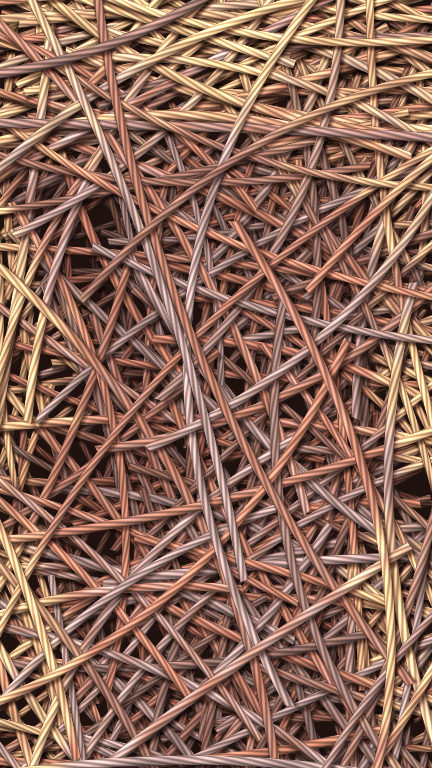
This texture is drawn by a Shadertoy shader. Its source:

```glsl
#define WIRES 520
#define RADIUS 0.0102
#define LONG_HALF 0.78
#define SHORT_HALF 0.28
#define BEND 0.85
#define STRANDS 5.5
#define TWIST 1.1
#define SHADOW 0.42
#define DROP 0.009
#define DEPTH_FADE 0.62
#define EXPOSURE 1.12

const vec2 TO_LIGHT = vec2(-0.5, 0.86);
const vec3 COPPER = vec3(0.86, 0.57, 0.47);
const vec3 MAUVE = vec3(0.78, 0.65, 0.63);
const vec3 BROWN = vec3(0.58, 0.43, 0.39);
const vec3 GOLD = vec3(1.08, 0.87, 0.64);
const vec3 GAP = vec3(0.12, 0.065, 0.055);

vec4 hash4(float n) {
    vec4 h = fract(n * vec4(0.1031, 0.1030, 0.0973, 0.1099));
    h += dot(h, h.wzxy + 33.33);
    return fract((h.xxyz + h.yzzw) * h.zywx);
}

float cornerSlope(vec2 cell, vec2 offset) {
    float angle = 6.2832 * hash4(cell.x * 1.7 + cell.y * 57.3 + 311.0).x;
    return dot(vec2(cos(angle), sin(angle)), offset);
}

float gradientNoise(vec2 p) {
    vec2 cell = floor(p), f = fract(p);
    vec2 u = f * f * f * (f * (f * 6.0 - 15.0) + 10.0);
    vec2 e = vec2(0.0, 1.0);
    return mix(mix(cornerSlope(cell, f), cornerSlope(cell + e.yx, f - e.yx), u.x),
               mix(cornerSlope(cell + e.xy, f - e.xy), cornerSlope(cell + 1.0, f - 1.0), u.x), u.y);
}

// Sun reaches the sides and the top of the heap in ragged patches
float sunlight(vec2 p, float tall) {
    float ragged = 0.45 * gradientNoise(p * 4.0) + 0.3 * gradientNoise(p * 13.0 + 5.0);
    float sides = smoothstep(0.62, 1.0, abs(2.0 * p.x - 1.0) + ragged);
    float top = smoothstep(0.74, 0.98, p.y / tall + 0.4 * ragged);
    return max(0.85 * sides, top);
}

// Twisted strands on a round wire; v runs from -1 to 1 across it
vec3 wireColor(float along, float v, float radius, float facing, float sun, vec4 rnd) {
    float profile = sqrt(max(1.0 - v * v, 0.0));
    float turn = asin(clamp(v, -1.0, 1.0));
    float strand = 0.5 + 0.5 * sin(turn * STRANDS + along * TWIST / radius + 40.0 * rnd.x);
    float wear = gradientNoise(vec2(along * 9.0, 40.0 * rnd.y + v * 0.6));
    vec3 metal = mix(COPPER, MAUVE, smoothstep(0.3, 0.75, rnd.z + 0.4 * wear));
    metal = mix(metal, BROWN, 0.8 * smoothstep(0.55, 0.95, rnd.w + 0.4 * wear));
    metal = mix(metal, GOLD, sun * smoothstep(0.1, 0.6, rnd.y));
    float shine = (0.45 + 0.55 * profile) * (0.95 + 0.35 * v * facing);
    return metal * shine * (0.7 + 0.5 * strand) * (1.0 + 0.35 * wear);
}

void mainImage(out vec4 fragColor, in vec2 fragCoord) {
    vec2 p = fragCoord / iResolution.x;
    float tall = iResolution.y / iResolution.x;
    float blur = 0.7 / iResolution.x;
    float sun = sunlight(p, tall);
    vec3 color = vec3(0.0);
    float uncovered = 1.0, light = 1.0;

    // Walk from the uppermost wire down until the pixel is covered
    for (int i = 0; i < WIRES; i++) {
        float depth = float(i) / float(WIRES);
        vec4 place = hash4(float(i) * 7.13 + 19.0);
        vec4 form = hash4(float(i) * 5.37 + 4203.0);
        vec2 center = (place.xy * 1.1 - 0.05) * vec2(1.0, tall);
        float halfLength = mix(LONG_HALF, SHORT_HALF, sqrt(depth)) * (0.6 + 0.8 * form.x);
        vec2 q = p - center;
        if (dot(q, q) > 1.5 * halfLength * halfLength + 0.01) continue;

        // Wires near the top lie flatter
        float levelness = smoothstep(0.68, 0.92, center.y / tall);
        float angle = mix(place.z * 3.1416, (place.z - 0.5) * 1.3, levelness);
        vec2 dir = vec2(cos(angle), sin(angle));
        vec2 normal = vec2(-dir.y, dir.x);
        q = vec2(dot(q, dir), dot(q, normal));

        float bend = (form.y - 0.5) * BEND;
        float slope = 2.0 * bend * q.x;
        float across = (q.y - bend * q.x * q.x) * inversesqrt(1.0 + slope * slope);
        float radius = RADIUS * mix(1.0, 0.72, depth) * (0.85 + 0.3 * form.z);
        if (abs(across) > radius * 2.5 + DROP) continue;

        float facing = dot(normal, TO_LIGHT);
        float tip = abs(q.x) - halfLength;
        float cover = 1.0 - smoothstep(-blur, blur, max(abs(across) - radius, tip));
        if (cover > 0.0) {
            vec4 rnd = vec4(form.w, place.w, fract(form.z * 17.0), fract(form.x * 23.0));
            float shade = light * (1.0 - DEPTH_FADE * depth * (1.0 - 0.5 * sun));
            vec3 paint = wireColor(q.x, across / radius, radius, facing, sun, rnd);
            color += uncovered * cover * paint * pow(vec3(shade), vec3(1.0, 1.2, 1.24));
            uncovered *= 1.0 - cover;
        }
        if (uncovered < 0.01) break;

        // Soft shadow on everything below
        float shadowEdge = max(abs(across + facing * DROP) - radius, tip);
        float shadow = 1.0 - smoothstep(-radius * 0.6, radius * 0.7, shadowEdge);
        light *= 1.0 - (SHADOW + 0.15 * sun) * shadow;
    }
    color = color * EXPOSURE + uncovered * GAP;
    fragColor = vec4(min(color, 1.0), 1.0);
}
```
